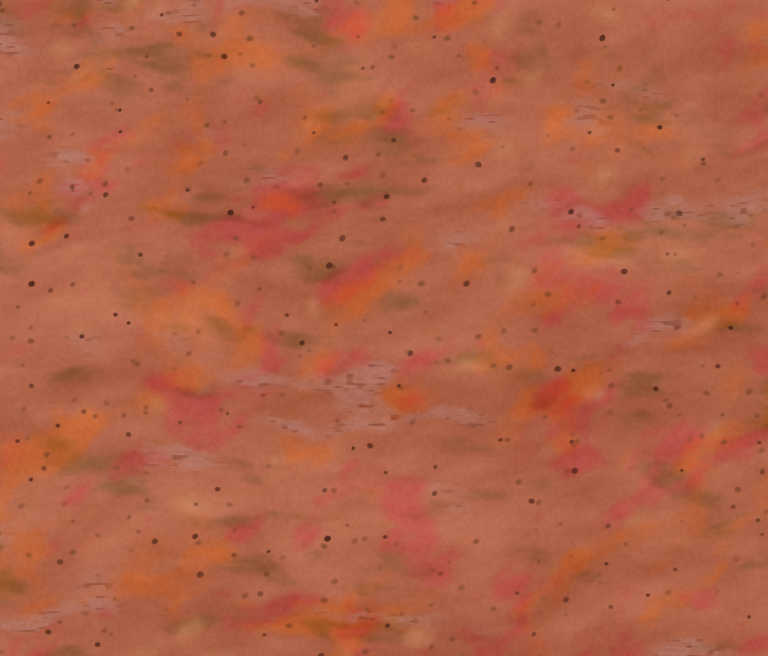
This texture is drawn by a Shadertoy shader. Its source:

```glsl
vec2 hash22(vec2 p) {
    vec3 q = fract(p.xyx * vec3(0.1031, 0.1030, 0.0973));
    q += dot(q, q.yzx + 33.33);
    return fract((q.xx + q.yz) * q.zy);
}

float noise(vec2 p) {
    vec2 i = floor(p), f = fract(p);
    f = f * f * (3.0 - 2.0 * f);
    float low = mix(hash22(i).x, hash22(i + vec2(1, 0)).x, f.x);
    float high = mix(hash22(i + vec2(0, 1)).x, hash22(i + vec2(1, 1)).x, f.x);
    return mix(low, high, f.y);
}

// Layered noise, rotated between octaves, centred on zero
float fbm(vec2 p) {
    float sum = 0.0, amp = 0.5;
    for (int i = 0; i < 4; i++) {
        sum += amp * (noise(p) - 0.5);
        p = mat2(1.6, 0.8, -0.8, 1.6) * p + 17.3;
        amp *= 0.55;
    }
    return sum;
}

// Scattered tilted ellipses; radius and softness are in canvas heights
float spots(vec2 p, float cells, float share, float radius, float stretch, float soft) {
    vec2 base = floor(p * cells);
    float mask = 0.0;
    for (int y = -1; y <= 1; y++)
    for (int x = -1; x <= 1; x++) {
        vec2 id = base + vec2(x, y);
        vec2 look = hash22(id + 71.0);
        if (look.x > share) continue;
        vec2 d = p - (id + hash22(id + 11.0)) / cells;
        float angle = 1.4 * (look.y - 0.3);
        d = mat2(cos(angle), -sin(angle), sin(angle), cos(angle)) * d;
        d.x /= stretch;
        float size = radius * mix(0.55, 1.2, hash22(id + 37.0).x);
        float strength = mix(0.4, 1.0, hash22(id + 53.0).y);
        mask = max(mask, strength * (1.0 - smoothstep(size - soft, size + soft, length(d))));
    }
    return mask;
}

void mainImage(out vec4 fragColor, in vec2 fragCoord) {
    vec2 uv = fragCoord / iResolution.y;
    float edge = max(0.0015, 0.8 / iResolution.y);

    // Gently bent coordinates for bands and slanted flecks
    vec2 warp = vec2(fbm(uv * 5.0), fbm(uv * 5.0 + 40.0));
    vec2 flow = uv + 0.07 * warp;
    vec2 slant = mat2(0.88, -0.48, 0.48, 0.88) * flow;

    // Broad horizontal bands, then soft mottling
    vec3 col = vec3(0.692, 0.393, 0.288);
    col += vec3(0.11, 0.10, 0.09) * fbm(flow * vec2(2.2, 10.0) + 5.0);
    col += vec3(0.09, 0.09, 0.08) * fbm(slant * vec2(10.0, 20.0) + 9.0);
    col += vec3(0.05, 0.05, 0.05) * fbm(flow * vec2(18.0, 50.0) + 31.0);

    // Orange, rose and olive stains
    float orange = smoothstep(0.05, 0.32, fbm(slant * vec2(11.0, 17.0) + 60.0));
    float rose = smoothstep(0.06, 0.32, fbm(slant * vec2(12.0, 20.0) + 90.0));
    float olive = smoothstep(0.06, 0.34, fbm(flow * vec2(10.0, 24.0) + 130.0));
    col += orange * vec3(0.07, 0.0, -0.075);
    col += rose * vec3(0.03, -0.075, -0.01);
    col += olive * vec3(-0.13, -0.045, -0.07);

    // Pale cream flecks with blurred rims
    float cream = spots(flow, 9.0, 0.36, 0.012, 1.7, 0.011);
    cream *= 0.7 + 1.2 * fbm(uv * 45.0);
    col = mix(col, vec3(0.81, 0.57, 0.40), 0.55 * clamp(cream, 0.0, 1.0));

    // Lilac-grey patches broken into fine horizontal scratches
    float patches = smoothstep(0.12, 0.30, fbm(flow * vec2(7.0, 16.0) + 170.0));
    float scratches = noise(uv * vec2(75.0, 230.0) + 8.0 * warp);
    col = mix(col, vec3(0.70, 0.50, 0.47), patches * (0.25 + 0.4 * scratches));
    col -= 0.10 * patches * smoothstep(0.68, 0.92, noise(uv * vec2(60.0, 210.0) + 20.0));

    // Small dark specks, some crisp and some faint
    float faint = spots(uv + 3.0, 24.0, 0.35, 0.0034, 1.3, 0.0025);
    float crisp = spots(uv + 7.0, 16.0, 0.42, 0.0037, 1.2, edge);
    col = mix(col, vec3(0.40, 0.23, 0.13), 0.6 * faint);
    col = mix(col, vec3(0.27, 0.13, 0.09), 0.85 * crisp);

    // Fine grain
    col += 0.025 * (noise(uv * 210.0) - 0.5);
    fragColor = vec4(clamp(col, 0.0, 1.0), 1.0);
}
```
